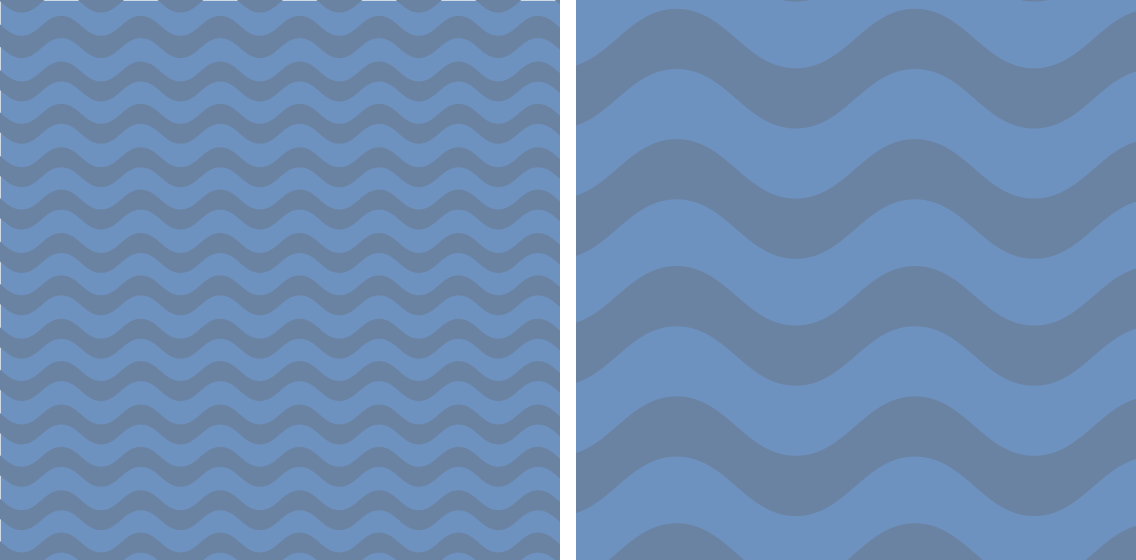
Left: the whole. Right: its middle third, enlarged.
This pattern is drawn by a three.js fragment shader. Its source:

```glsl
varying vec2 vUv;

const float TAU = 6.2831853;
const vec3 LIGHT_BLUE = vec3(0.433, 0.573, 0.753);
const vec3 SLATE_BLUE = vec3(0.416, 0.514, 0.639);
const vec3 PAPER = vec3(0.96);

const float WAVE_LENGTH = 0.1419;
const float FIRST_CREST = 0.1094;
const float AMPLITUDE = 0.0177;
const float BAND_PITCH = 0.07656;
const float BAND_WIDTH = 0.0359;
const float EDGE_GAP = 0.0013;
const int BAND_COUNT = 14;

// Rounded wave with slightly flattened crests, from -1 to 1
float wave(float x, float period, float crest) {
  float angle = TAU * (x - crest) / period;
  return (cos(angle) - 0.025 * cos(3.0 * angle)) / 0.975;
}

// Coverage of the side where the signed distance is negative
float coverage(float dist, float pixel) {
  return clamp(0.5 - dist / pixel, 0.0, 1.0);
}

// Middle of a band, measured down from the top; odd bands sit a little higher
float bandMiddle(float index, float pitch) {
  float oddShift = -0.001 * mod(index, 2.0);
  float topShift = index < 0.5 ? -0.0055 : 0.0;
  return -0.0076 + index * pitch + oddShift + topShift;
}

// All wavy bands; the second one is thicker along its upper edge
float bands(float depth, float pixel) {
  float mask = 0.0;
  for (int i = 0; i < BAND_COUNT; i++) {
    float index = float(i);
    float extra = i == 1 ? 0.004 : 0.0;
    float middle = bandMiddle(index, BAND_PITCH) - 0.5 * extra;
    float dist = abs(depth - middle) - 0.5 * (BAND_WIDTH + extra);
    mask = max(mask, coverage(dist, pixel));
  }
  return mask;
}

void main() {
  float fromTop = 1.0 - vUv.y;
  float depth = fromTop + AMPLITUDE * wave(vUv.x, WAVE_LENGTH, FIRST_CREST);
  float wavePixel = length(vec2(dFdx(depth), dFdy(depth)));

  // Light ground stops just short of the left and top edges
  float leftGap = coverage(vUv.x - EDGE_GAP, fwidth(vUv.x));
  float topGap = coverage(fromTop - EDGE_GAP, fwidth(vUv.y));
  vec3 color = mix(LIGHT_BLUE, PAPER, max(leftGap, topGap));

  // Dark bands reach the edges
  color = mix(color, SLATE_BLUE, bands(depth, wavePixel));
  gl_FragColor = vec4(color, 1.0);
}
```
